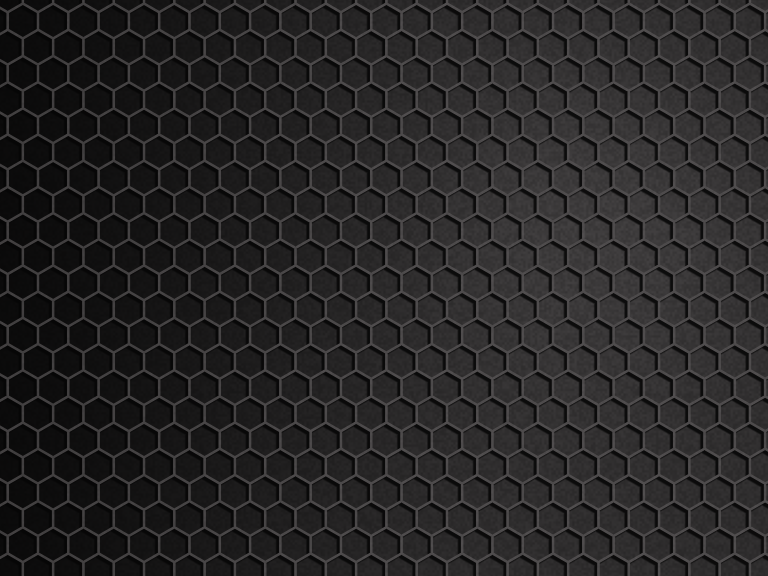
Give the GLSL for this pattern, as a WebGL 1 fragment shader.

```glsl
precision highp float;
// Dark honeycomb mesh with recessed, grainy cells lit from the right.

uniform vec2 u_resolution;

const vec2 HEX_PERIOD = vec2(1.0, 1.7320508);
const vec2 CELLS = vec2(25.35, 19.05);       // canvas size in cell widths
const vec2 GRID_ORIGIN = vec2(0.254, 0.169); // centre of the first cell
const vec2 SHADOW_SHIFT = vec2(-0.10, -0.09);
const float RIM_HALF_WIDTH = 0.042;

float hash(vec2 p) {
    p = fract(p * vec2(0.1031, 0.1137));
    p += dot(p, p.yx + 33.33);
    return fract((p.x + p.y) * p.x * 17.0);
}

float valueNoise(vec2 p) {
    vec2 cell = floor(p);
    vec2 f = fract(p);
    f = f * f * (3.0 - 2.0 * f);
    float low = mix(hash(cell), hash(cell + vec2(1.0, 0.0)), f.x);
    float high = mix(hash(cell + vec2(0.0, 1.0)), hash(cell + 1.0), f.x);
    return mix(low, high, f.y);
}

// Offset from the nearest centre of a staggered hexagonal grid.
vec2 hexLocal(vec2 p) {
    vec2 a = mod(p + 0.5 * HEX_PERIOD, HEX_PERIOD) - 0.5 * HEX_PERIOD;
    vec2 b = mod(p, HEX_PERIOD) - 0.5 * HEX_PERIOD;
    return dot(a, a) < dot(b, b) ? a : b;
}

// Signed distance to a pointy-topped hexagon.
float hexDistance(vec2 p, float apothem) {
    p = abs(p);
    return max(p.x, dot(p, vec2(0.5, 0.8660254))) - apothem;
}

// Broad left-to-right light with a soft glow at the right.
float faceLight(vec2 uv) {
    float sweep = mix(0.035, 0.175, smoothstep(-0.1, 0.72, uv.x));
    vec2 d = (uv - vec2(0.78, 0.60)) / vec2(0.24, 0.32);
    return sweep + 0.060 * exp(-dot(d, d));
}

void main() {
    vec2 uv = gl_FragCoord.xy / u_resolution;
    vec2 p = uv * CELLS;
    float pixel = CELLS.x / u_resolution.x;
    vec2 local = hexLocal(p - GRID_ORIGIN);

    // Grainy floor of each cell
    float light = faceLight(uv);
    float grain = valueNoise(p * 13.0) - 0.5;
    float floorTone = light * (1.0 + 0.22 * grain);

    // Shadow cast by the upper and right walls
    float lit = hexDistance(local - SHADOW_SHIFT, 0.46);
    float soft = max(0.04, 0.7 * pixel);
    float shadow = smoothstep(-soft, soft, lit);
    float tone = mix(floorTone, 0.018 + 0.13 * light, shadow);

    // Raised rim between cells
    float edge = abs(hexDistance(local, 0.5));
    float rim = 1.0 - smoothstep(RIM_HALF_WIDTH - 0.6 * pixel,
                                 RIM_HALF_WIDTH + 0.6 * pixel, edge);
    float rimTone = mix(0.25, 0.30, smoothstep(0.0, 0.6, uv.x));
    rimTone *= 1.0 + 0.10 * grain;
    tone = mix(tone, rimTone, rim);

    gl_FragColor = vec4(tone * vec3(1.02, 0.985, 0.995), 1.0);
}
```
